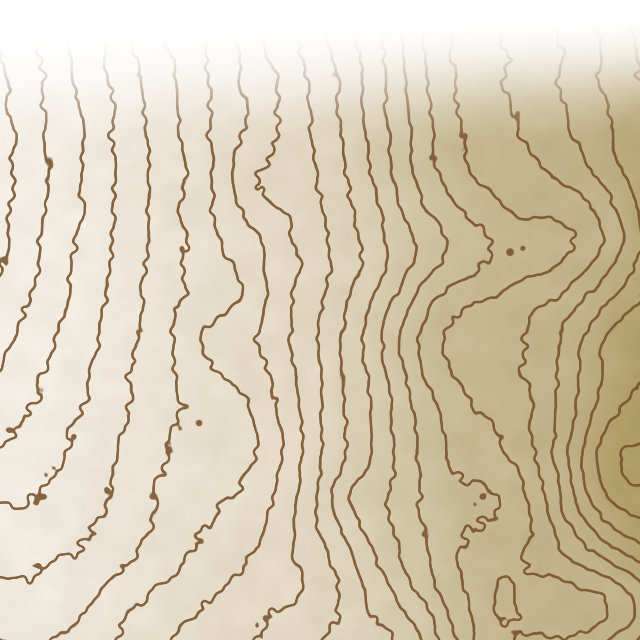
Write a WebGL 2 fragment shader that draws this background.

```glsl
#version 300 es
precision highp float;

uniform vec2 u_resolution;
out vec4 fragColor;

float hash(vec2 cell) {
    return fract(sin(dot(cell, vec2(127.1, 311.7))) * 43758.5453);
}

float valueNoise(vec2 p) {
    vec2 cell = floor(p);
    vec2 f = fract(p);
    f = f * f * (3.0 - 2.0 * f);
    float low = mix(hash(cell), hash(cell + vec2(1, 0)), f.x);
    float high = mix(hash(cell + vec2(0, 1)), hash(cell + vec2(1, 1)), f.x);
    return mix(low, high, f.y) - 0.5;
}

float fbm(vec2 p, int octaves) {
    float sum = 0.0;
    float amplitude = 0.5;
    for (int i = 0; i < octaves; i++) {
        sum += amplitude * valueNoise(p);
        p = p * 2.03 + 17.3;
        amplitude *= 0.5;
    }
    return sum;
}

// Elliptical rise, or hollow when the amount is negative
float hill(vec2 p, vec2 center, vec2 radius, float amount) {
    vec2 q = (p - center) / radius;
    return amount * exp(-dot(q, q));
}

// Terrain height, counted in contour levels
float terrain(vec2 p) {
    // Eastward slope, steeper right of the middle
    float h = (p.x - 0.0286) * 19.2;
    h += 1.25 * exp(-pow(abs(p.x - 0.703) / 0.111, 2.0));

    // Lower left ascent and tilt along the top
    float descent = max(0.0, (0.74 - p.y) / 0.73);
    h += 5.6 * pow(descent, 1.5) * exp(-p.x / 0.195);
    h += 0.9 * exp((p.y - 1.0) / 0.117);

    // Western and central relief
    h += hill(p, vec2(0.397, 0.297), vec2(0.098, 0.143), -1.5);
    h += hill(p, vec2(0.247, 0.000), vec2(0.143, 0.091), 1.0);
    h += hill(p, vec2(0.443, 0.596), vec2(0.143, 0.091), -0.4);
    h += hill(p, vec2(0.341, 0.464), vec2(0.059, 0.046), 0.5);
    h += hill(p, vec2(0.378, 0.538), vec2(0.052, 0.046), -0.5);
    h += hill(p, vec2(0.397, 0.720), vec2(0.052, 0.059), 0.8);
    h += hill(p, vec2(0.488, 0.076), vec2(0.078, 0.078), -0.9);
    h += hill(p, vec2(0.547, 0.219), vec2(0.046, 0.046), 0.9);
    h += hill(p, vec2(0.645, -0.029), vec2(0.098, 0.117), -2.5);

    // Eastern ridges, valleys and summit
    h += hill(p, vec2(0.710, 0.609), vec2(0.143, 0.078), -1.2);
    h += hill(p, vec2(0.781, 0.831), vec2(0.195, 0.130), 0.4);
    h += hill(p, vec2(0.914, 0.629), vec2(0.095, 0.089), -1.7);
    h += hill(p, vec2(0.823, 0.681), vec2(0.033, 0.029), 0.5);
    h += hill(p, vec2(0.690, 0.473), vec2(0.117, 0.085), 1.0);
    h += hill(p, vec2(0.957, 0.466), vec2(0.091, 0.085), 1.2);
    h += hill(p, vec2(0.964, 0.277), vec2(0.091, 0.117), 2.9);
    h += hill(p, vec2(0.951, 0.050), vec2(0.124, 0.078), -2.8);
    h += hill(p, vec2(0.781, 0.056), vec2(0.033, 0.065), 0.4);
    h += hill(p, vec2(0.775, 0.206), vec2(0.091, 0.085), -1.2);

    // Ragged edges
    return h + 0.22 * valueNoise(p * 24.0) + 0.2 * valueNoise(p * 85.0);
}

float contourLine(vec2 p, float h, float halfWidth, float pixel) {
    float e = 0.002;
    vec2 slope = vec2(terrain(p + vec2(e, 0)) - terrain(p - vec2(e, 0)),
                      terrain(p + vec2(0, e)) - terrain(p - vec2(0, e))) / (2.0 * e);
    float distanceToLine = abs(h - round(h)) / max(length(slope), 7.0);
    return 1.0 - smoothstep(halfWidth - 0.6 * pixel, halfWidth + 0.6 * pixel, distanceToLine);
}

float speck(vec2 p, vec2 center, float radius, float pixel) {
    return 1.0 - smoothstep(radius - pixel, radius + pixel, length(p - center));
}

// Parchment tint from pale lowland to ochre summit
vec3 parchment(float tone) {
    vec3 color = mix(vec3(0.95, 0.93, 0.89), vec3(0.89, 0.85, 0.77), smoothstep(0.0, 0.45, tone));
    color = mix(color, vec3(0.76, 0.70, 0.54), smoothstep(0.38, 0.85, tone));
    return mix(color, vec3(0.68, 0.60, 0.38), smoothstep(0.86, 1.06, tone));
}

void main() {
    vec2 p = gl_FragCoord.xy / u_resolution;
    float pixel = 1.0 / min(u_resolution.x, u_resolution.y);
    float h = terrain(p);

    vec3 color = parchment(mix(p.x, h / 20.0, 0.5));
    color += fbm(p * 26.0, 4) * vec3(0.05, 0.055, 0.07);

    float ink = contourLine(p, h, 0.0021, pixel);
    ink = max(ink, speck(p, vec2(0.311, 0.339), 0.005, pixel));
    ink = max(ink, speck(p, vec2(0.797, 0.606), 0.006, pixel));
    ink = max(ink, speck(p, vec2(0.817, 0.612), 0.004, pixel));
    color = mix(color, vec3(0.47, 0.32, 0.17), 0.88 * ink);

    // White haze along the top
    color = mix(color, vec3(1.0), smoothstep(0.76, 0.96, p.y + 0.03 * (0.5 - p.x)));
    fragColor = vec4(color, 1.0);
}
```
